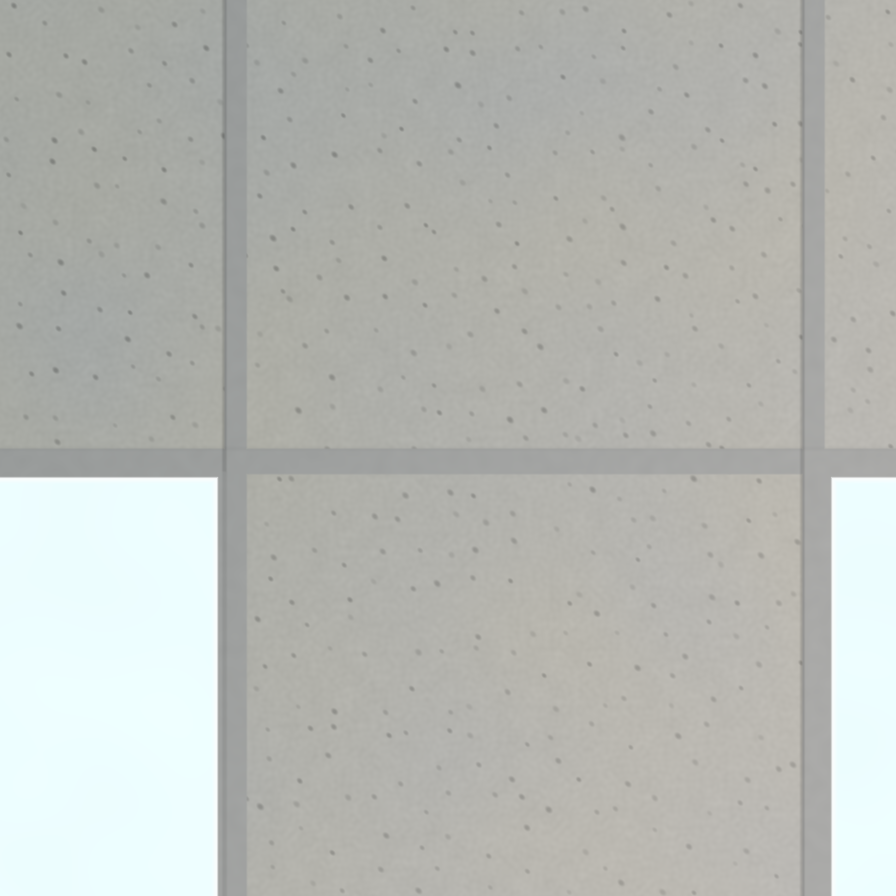
Write a Shadertoy shader that draws this pattern.

```glsl
// Suspended ceiling: square mineral-fibre tiles in a metal grid, with glowing
// light panels in alternate cells. Tiles carry jittered pinholes, mottling and
// fine grain from gradient noise, under a broad cool-to-warm lighting ramp.

const float PITCH = 0.645;                    // grid period
const vec2 CROSSING = vec2(0.263, 0.485);     // centre of one grid crossing
const vec2 HALF_BAR = vec2(0.0125, 0.0143);   // half widths of the grid bars
const vec2 HALF_GAP = vec2(0.0200, 0.0178);   // bar centre to light panel edge
const float PIT_SPACING = 0.040;

vec2 hash22(vec2 p) {
    vec3 q = fract(p.xyx * vec3(0.1031, 0.1030, 0.0973));
    q += dot(q, q.yzx + 33.33);
    return fract((q.xx + q.yz) * q.zy);
}

float gradientDot(vec2 corner, vec2 offset) {
    return dot(hash22(corner) * 2.0 - 1.0, offset);
}

float gradientNoise(vec2 p) {
    vec2 i = floor(p), f = fract(p);
    vec2 u = f * f * f * (f * (f * 6.0 - 15.0) + 10.0);
    vec2 e = vec2(1.0, 0.0);
    return mix(mix(gradientDot(i, f), gradientDot(i + e, f - e), u.x),
               mix(gradientDot(i + e.yx, f - e.yx), gradientDot(i + 1.0, f - 1.0), u.x), u.y);
}

float boxDistance(vec2 p, vec2 halfSize) {
    vec2 d = abs(p) - halfSize;
    return length(max(d, 0.0)) + min(max(d.x, d.y), 0.0);
}

float insideMask(float dist, float soft) {
    return 1.0 - smoothstep(-soft, soft, dist);
}

// Soft slanted pinholes, one jittered candidate per small square
float pinholes(vec2 p, float spacing, float soft) {
    vec2 q = p / spacing, base = floor(q);
    float cover = 0.0;
    for (int y = -1; y <= 1; y++)
    for (int x = -1; x <= 1; x++) {
        vec2 id = base + vec2(x, y);
        vec2 rnd = hash22(id + 71.0);
        vec2 kind = hash22(id + 213.0);
        vec2 d = (q - id - 0.5 - (rnd - 0.5) * 0.85) * spacing;
        // Stretch along the falling diagonal
        vec2 slanted = vec2(d.x + d.y, (d.x - d.y) * 0.72) * 0.7071;
        float radius = mix(0.0021, 0.0036, kind.x);
        float strength = mix(0.35, 1.0, kind.y) * step(0.06, kind.x);
        float pit = 1.0 - smoothstep(0.2 * radius, radius + soft, length(slanted));
        cover = max(cover, pit * strength);
    }
    return cover;
}

vec3 tileColor(vec2 p, float warmth, float soft) {
    vec3 color = mix(vec3(0.645, 0.657, 0.637), vec3(0.742, 0.730, 0.704), warmth);
    float mottle = gradientNoise(p * 5.0 + 17.0);
    color += mottle * vec3(0.022, 0.012, -0.012);
    color += 0.014 * gradientNoise(p * 38.0) + 0.022 * gradientNoise(p * 150.0);
    float pits = pinholes(p, PIT_SPACING, soft);
    return color * (1.0 - pits * mix(0.23, 0.16, warmth));
}

vec3 barColor(vec2 p, float warmth) {
    vec3 color = mix(vec3(0.590, 0.603, 0.600), vec3(0.668, 0.667, 0.660), warmth);
    return color + 0.014 * gradientNoise(p * 60.0 + 5.0);
}

// Pale cyan diffuser, clipping to white at the rim
vec3 panelColor(vec2 p, float dist) {
    vec3 color = vec3(0.93, 0.995, 1.0) + 0.012 * gradientNoise(p * 7.0);
    return mix(color, vec3(0.98, 0.99, 0.99), smoothstep(-0.008, -0.001, dist));
}

void mainImage(out vec4 fragColor, in vec2 fragCoord) {
    float pixel = 1.0 / iResolution.y;
    float soft = max(pixel, 0.0016);
    vec2 p = fragCoord * pixel;

    // Grid cell and position relative to its centre
    vec2 grid = (p - CROSSING) / PITCH;
    vec2 cell = floor(grid);
    vec2 local = (fract(grid) - 0.5) * PITCH;
    float warmth = smoothstep(0.0, 1.0, 0.65 * p.x + 0.35 * (1.0 - p.y));

    // Tiles set into the bars
    vec2 tileHalf = vec2(0.5 * PITCH) - HALF_BAR;
    float tileDist = boxDistance(local, tileHalf);
    vec3 color = mix(barColor(p, warmth), tileColor(p, warmth, pixel),
                     insideMask(tileDist, soft));

    // Thin shadows where tiles meet the bars
    float sideShadow = 1.0 - smoothstep(0.0006, 0.0042, abs(local.x - tileHalf.x));
    float sillShadow = 1.0 - smoothstep(0.0, 0.0045, abs(local.y + tileHalf.y));
    color *= 1.0 - 0.13 * sideShadow - 0.025 * sillShadow;

    // Light panels in every other column and row, with a grey frame
    float lit = mod(cell.x, 2.0) * mod(cell.y, 2.0);
    float panelDist = boxDistance(local, vec2(0.5 * PITCH) - HALF_GAP);
    vec3 frame = barColor(p, warmth) * (1.0 - 0.07 * sideShadow);
    vec3 fixture = mix(frame, panelColor(p, panelDist), insideMask(panelDist, soft));
    color = mix(color, fixture, lit * insideMask(tileDist - 0.003, soft));

    fragColor = vec4(clamp(color, 0.0, 1.0), 1.0);
}
```
